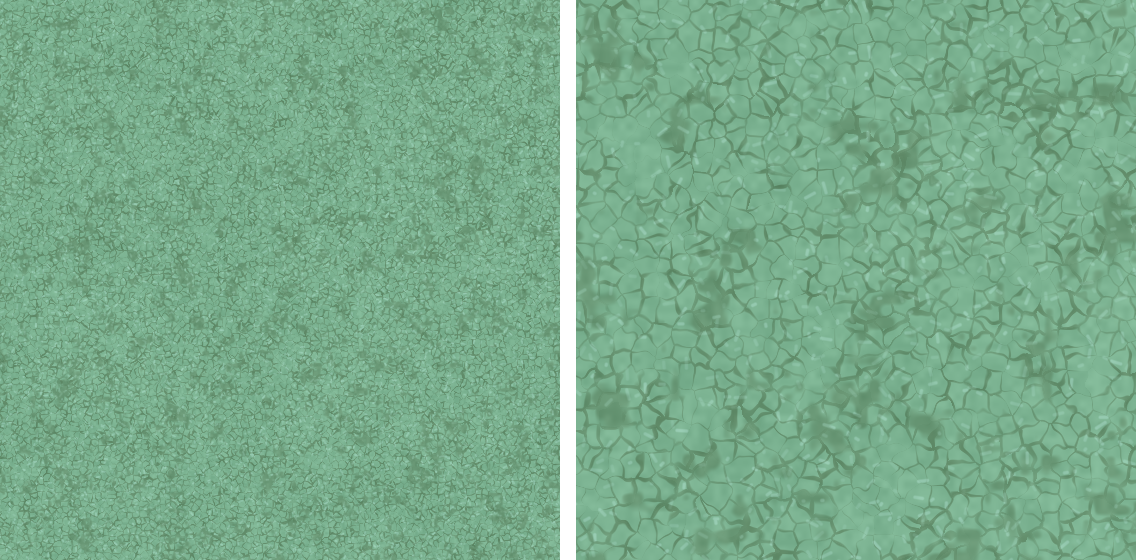
Left, the full canvas; right, a detail of the centre.
Give the GLSL for this texture, as a Shadertoy shader.

```glsl
// Seamless green mottled leather: tiny rounded cells parted by broken dark cracks,
// with darker clots, soft grain and scattered pale glints.
// Wrapped Voronoi cells, wrapped value noise and short random strokes are layered.

const vec3 CELL_GREEN  = vec3(0.487, 0.703, 0.573);
const vec3 CRACK_GREEN = vec3(0.375, 0.540, 0.405);
const vec3 GLINT_GREEN = vec3(0.620, 0.820, 0.735);

// Integer hash of a lattice cell that wraps after `period` cells.
vec3 hashCell(vec2 cell, float period, uint salt) {
    uvec3 v = uvec3(uvec2(mod(cell, period)), salt);
    v = v * 1664525u + 1013904223u;
    v.x += v.y * v.z; v.y += v.z * v.x; v.z += v.x * v.y;
    v ^= v >> 16u;
    v.x += v.y * v.z; v.y += v.z * v.x; v.z += v.x * v.y;
    return vec3(v >> 8u) / 16777216.0;
}

// Value noise with a whole number of lattice cells per canvas.
float tileNoise(vec2 uv, float period, uint salt) {
    vec2 p = uv * period;
    vec2 cell = floor(p);
    vec2 f = fract(p);
    f = f * f * (3.0 - 2.0 * f);
    float a = hashCell(cell, period, salt).x;
    float b = hashCell(cell + vec2(1, 0), period, salt).x;
    float c = hashCell(cell + vec2(0, 1), period, salt).x;
    float d = hashCell(cell + vec2(1, 1), period, salt).x;
    return mix(mix(a, b, f.x), mix(c, d, f.x), f.y);
}

// Returns the distance to the cell border and a random shade of the cell.
vec2 voronoiBorder(vec2 uv, float period, uint salt) {
    vec2 p = uv * period;
    vec2 home = floor(p);
    vec2 nearest = vec2(9.0), second = vec2(9.0);
    float shade = 0.0;
    for (int y = -1; y <= 1; y++)
    for (int x = -1; x <= 1; x++) {
        vec2 cell = home + vec2(x, y);
        vec3 rnd = hashCell(cell, period, salt);
        vec2 offset = cell + rnd.xy - p;
        if (dot(offset, offset) < dot(nearest, nearest)) {
            second = nearest;
            nearest = offset;
            shade = rnd.z;
        } else if (dot(offset, offset) < dot(second, second)) {
            second = offset;
        }
    }
    vec2 across = second - nearest;
    float border = dot(0.5 * (nearest + second), across / max(length(across), 1e-4));
    return vec2(border, shade);
}

// Short strokes of random angle, length and strength, one at most per cell.
float glintStrokes(vec2 uv, float period, float density, float pixel, uint salt) {
    vec2 p = uv * period;
    vec2 home = floor(p);
    float light = 0.0;
    for (int y = -1; y <= 1; y++)
    for (int x = -1; x <= 1; x++) {
        vec2 cell = home + vec2(x, y);
        vec3 place = hashCell(cell, period, salt);
        vec3 form = hashCell(cell, period, salt + 1u);
        float angle = 6.2832 * form.x;
        vec2 dir = vec2(cos(angle), sin(angle));
        vec2 q = p - cell - place.xy;
        float halfLength = mix(0.02, 0.38, form.y);
        q -= dir * clamp(dot(q, dir), -halfLength, halfLength);
        float stroke = 1.0 - smoothstep(0.04, 0.12 + pixel * period, length(q));
        light = max(light, stroke * step(place.z, density) * mix(0.35, 1.0, form.z));
    }
    return light;
}

void mainImage(out vec4 fragColor, in vec2 fragCoord) {
    vec2 uv = fragCoord / iResolution.xy;
    float pixel = 1.0 / min(iResolution.x, iResolution.y);

    // Bend the cell borders a little.
    vec2 bend = vec2(tileNoise(uv, 160.0, 1u), tileNoise(uv, 160.0, 2u)) - 0.5;
    const float CELLS = 92.0;
    vec2 cell = voronoiBorder(uv + bend * 0.005, CELLS, 3u);

    // Cracks change width and depth along their way.
    float patches = tileNoise(uv, 46.0, 4u);
    float breaks = tileNoise(uv, 110.0, 5u);
    float width = mix(-0.10, 0.15, 0.5 * (patches + breaks));
    float crack = 1.0 - smoothstep(width, width + 0.06 + 0.6 * pixel * CELLS, cell.x);
    crack *= mix(0.25, 1.0, breaks);

    // Ragged clots of dark ground.
    float clotField = 0.55 * patches + 0.45 * tileNoise(uv, 135.0, 6u);
    float clot = 0.65 * smoothstep(0.60, 0.78, clotField);

    // Glints sit mostly on the cells, seldom in the dark ground.
    float dark = max(crack, clot);
    float glint = glintStrokes(uv, 120.0, 0.42, pixel, 7u) * (1.0 - 0.6 * dark);

    // Fine grain, cell shade and a faint broad drift.
    float grain = tileNoise(uv, 230.0, 9u) - 0.5;
    float drift = tileNoise(uv, 9.0, 10u) - 0.5;
    float tone = 0.055 * grain + 0.025 * (cell.y - 0.5) + 0.018 * drift;

    vec3 color = mix(CELL_GREEN, CRACK_GREEN, dark);
    color = mix(color, GLINT_GREEN, 0.7 * glint) + tone;
    fragColor = vec4(color, 1.0);
}
```
